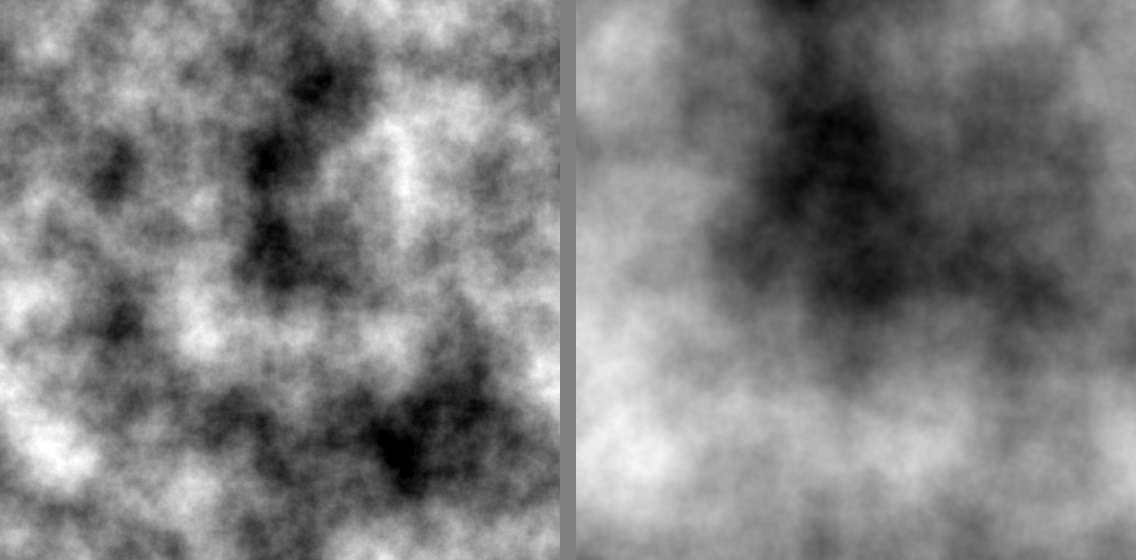
Left: the whole. Right: its middle third, enlarged.
Write a Shadertoy shader that draws this texture.

```glsl
// Draws soft grey clouds: seamless fractal gradient noise.

// Integer hash of a lattice cell, mapped to a unit gradient.
vec2 cellGradient(ivec2 cell, int octave) {
    uint h = uint(cell.x) + 1031u * uint(cell.y) + 65537u * uint(octave + 3);
    h = h * 747796405u + 12345u;
    h = (h ^ (h >> 15)) * 277803737u;
    h ^= h >> 13;
    h *= 1664525u;
    h ^= h >> 16;
    float angle = 6.28319 * float(h & 65535u) / 65536.0;
    return vec2(cos(angle), sin(angle));
}

// Contribution of one cell corner; the lattice wraps at the period.
float corner(ivec2 cell, ivec2 offset, vec2 local, int period, int octave) {
    ivec2 wrapped = (cell + offset) % period;
    return dot(cellGradient(wrapped, octave), local - vec2(offset));
}

// Gradient noise that repeats after a whole number of cells.
float tiledNoise(vec2 p, int period, int octave) {
    ivec2 cell = ivec2(floor(p));
    vec2 f = fract(p);
    vec2 blend = f * f * f * (f * (f * 6.0 - 15.0) + 10.0);
    float bottom = mix(corner(cell, ivec2(0, 0), f, period, octave),
                       corner(cell, ivec2(1, 0), f, period, octave), blend.x);
    float top = mix(corner(cell, ivec2(0, 1), f, period, octave),
                    corner(cell, ivec2(1, 1), f, period, octave), blend.x);
    return mix(bottom, top, blend.y);
}

// Octaves double in frequency; each is shifted to hide the lattice.
float cloudNoise(vec2 uv) {
    float sum = 0.0, amplitude = 1.0;
    int period = 4;
    for (int octave = 0; octave < 7; octave++) {
        vec2 shift = fract(vec2(0.37, 0.71) * float(octave + 1));
        sum += amplitude * tiledNoise(uv * float(period) + shift, period, octave);
        amplitude *= 0.567;
        period *= 2;
    }
    return sum;
}

void mainImage(out vec4 fragColor, in vec2 fragCoord) {
    vec2 uv = fragCoord / iResolution.xy;
    float grey = clamp(0.5 + 0.685 * cloudNoise(uv), 0.0, 1.0);
    fragColor = vec4(vec3(grey), 1.0);
}
```
